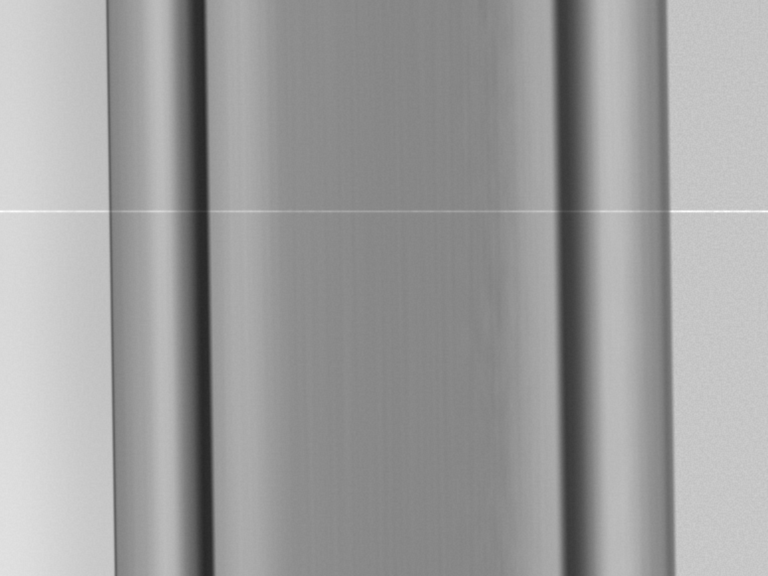
Reproduce this texture procedurally as a WebGL 2 fragment shader.

```glsl
#version 300 es
precision highp float;
// Grey brushed-metal panel between two rounded vertical tubes on a pale backdrop.
// A sheared x coordinate drives soft ramps and bells that shade each part in turn;
// a thin bright scan line, vertical streaks and fine grain are added on top.
uniform vec2 u_resolution;
out vec4 fragColor;

#define LEAN 1.12          // sideways drift of the bars, percent of width
#define LINE_Y 0.633       // height of the scan line
#define LINE_WIDTH 0.0021
#define PANEL_TONE 0.53
#define SHADOW_TONE 0.17
#define TUBE_TONE 0.73
#define GRAIN 0.022
#define STREAKS 0.014
#define SMUDGES 0.022

float ramp(float a, float b, float x) { return smoothstep(a, b, x); }

float bell(float x, float center, float width) {
    float d = (x - center) / width;
    return exp(-d * d);
}

vec2 hashGradient(vec2 cell) {
    vec3 p = fract(cell.xyx * vec3(0.1031, 0.1030, 0.0973));
    p += dot(p, p.yzx + 33.33);
    float angle = 6.28318 * fract((p.x + p.y) * p.z);
    return vec2(cos(angle), sin(angle));
}

float gradientNoise(vec2 p) {
    vec2 i = floor(p), f = fract(p);
    vec2 w = f * f * f * (f * (f * 6.0 - 15.0) + 10.0);
    vec2 e = vec2(0.0, 1.0);
    float a = dot(hashGradient(i), f);
    float b = dot(hashGradient(i + e.yx), f - e.yx);
    float c = dot(hashGradient(i + e.xy), f - e.xy);
    float d = dot(hashGradient(i + e.yy), f - e.yy);
    return mix(mix(a, b, w.x), mix(c, d, w.x), w.y);
}

float leftBackdrop(float x, float y) {
    float tone = mix(0.845, 0.755, ramp(0.0, 14.5, x));
    return tone + 0.03 * (1.0 - ramp(0.0, 0.5, y)) - 0.02 * ramp(0.6, 1.0, y);
}

float leftTube(float x) {
    float tone = 0.52 + 0.08 * ramp(14.0, 17.5, x);
    tone += (TUBE_TONE - 0.60) * bell(x, 20.5, 2.0);
    tone = mix(tone, 0.40, ramp(21.6, 24.4, x));
    return mix(tone, SHADOW_TONE, ramp(23.8, 25.7, x));
}

float centrePanel(float x) {
    float glowLeft = mix(0.4, 1.0, ramp(26.8, 30.5, x)) * (1.0 - ramp(31.0, 37.5, x));
    float broad = 1.0 - ramp(34.0, 52.0, x);
    float glowRight = ramp(63.0, 71.0, x);
    return PANEL_TONE + 0.11 * glowLeft + 0.03 * broad + 0.13 * glowRight;
}

float rightTube(float x) {
    float tone = mix(0.24, TUBE_TONE, ramp(73.2, 78.8, x));
    tone = mix(tone, 0.54, ramp(79.8, 85.2, x));
    return tone - 0.11 * bell(x, 86.1, 0.65);
}

void main() {
    vec2 uv = gl_FragCoord.xy / u_resolution;
    vec2 p = vec2(uv.x * u_resolution.x / u_resolution.y, uv.y);
    float x = 100.0 * uv.x - LEAN * (1.0 - uv.y);

    // Layers from left to right
    float tone = leftBackdrop(100.0 * uv.x, uv.y);
    tone = mix(tone, leftTube(x), ramp(13.65, 14.1, x));
    tone -= 0.17 * bell(x, 13.95, 0.22);
    tone = mix(tone, centrePanel(x), ramp(26.3, 27.2, x));
    tone = mix(tone, rightTube(x), ramp(71.3, 73.0, x));
    float onRight = ramp(86.5, 87.2, x);
    float rightBackdrop = 0.765 + 0.015 * (1.0 - uv.y);
    tone = mix(tone, rightBackdrop, onRight);

    // Drawn-metal streaks and blotches, kept to the metal
    float onMetal = ramp(14.0, 14.5, x) * (1.0 - onRight);
    tone += STREAKS * onMetal * gradientNoise(vec2(x * 1.7, uv.y * 1.5));
    float blotch = gradientNoise(vec2(x * 0.55, uv.y * 11.0))
                 + 0.5 * gradientNoise(vec2(x * 1.3, uv.y * 23.0) + 7.0);
    tone += SMUDGES * blotch * (bell(x, 64.5, 5.0) + 0.5 * bell(x, 81.0, 3.5));

    // Scan line, strongest over the right backdrop
    float line = bell(uv.y, LINE_Y, LINE_WIDTH);
    float flicker = 1.0 + 0.4 * gradientNoise(vec2(p.x * 90.0, 3.5));
    tone += line * flicker * mix(0.03 + 0.12 * tone, 0.19, onRight);

    // Fine grain
    float grain = gradientNoise(p * 290.0) + 0.6 * gradientNoise(p * 130.0 + 19.0);
    tone += GRAIN * grain * mix(0.7, 1.5, onRight);

    fragColor = vec4(vec3(clamp(tone, 0.0, 1.0)), 1.0);
}
```
